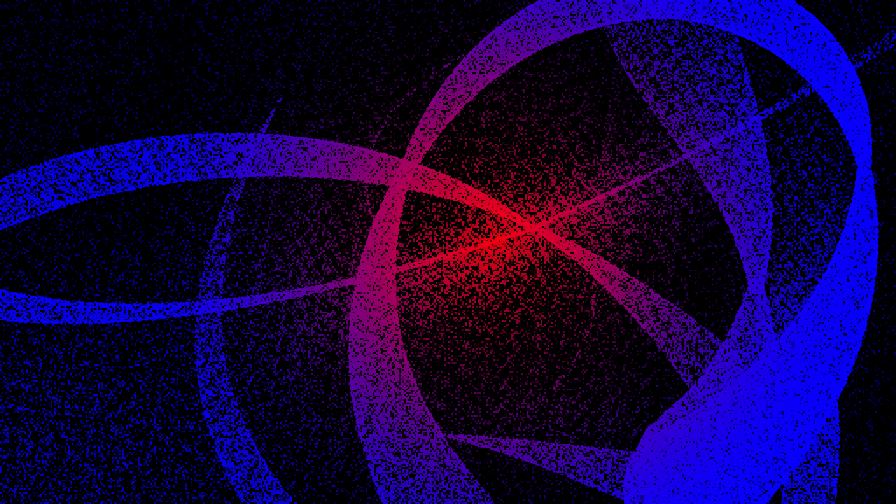
A Shadertoy shader for this background:

```glsl
const vec3 CORE_RED = vec3(1.0, 0.0, 0.03);
const vec3 RIM_BLUE = vec3(0.03, 0.0, 1.0);
const vec2 FOCUS = vec2(0.98, 0.52);
const float GRAIN = 288.0;
const int SEGMENTS = 20;

float hash(vec2 p) {
    return fract(sin(dot(p, vec2(12.9898, 78.233))) * 43758.5453);
}

vec2 bezier(vec2 a, vec2 b, vec2 c, vec2 d, float t) {
    float s = 1.0 - t;
    return s * s * s * a + 3.0 * s * s * t * b + 3.0 * s * t * t * c + t * t * t * d;
}

float quadratic(vec3 k, float t) {
    return mix(mix(k.x, k.y, t), mix(k.y, k.z, t), t);
}

// Gaussian cloud with separate radii, turned by an angle
float cloud(vec2 p, vec2 center, vec2 radius, float angle) {
    float c = cos(angle), s = sin(angle);
    vec2 q = mat2(c, -s, s, c) * (p - center) / radius;
    return exp(-dot(q, q));
}

// Density of a band along a cubic curve: half widths and densities vary along it
float ribbon(vec2 p, vec2 a, vec2 b, vec2 c, vec2 d, vec3 width, vec2 density) {
    float nearest = 10.0, along = 0.0;
    vec2 start = a;
    for (int i = 0; i < SEGMENTS; i++) {
        float t1 = float(i + 1) / float(SEGMENTS);
        vec2 end = bezier(a, b, c, d, t1);
        vec2 side = end - start;
        float h = clamp(dot(p - start, side) / dot(side, side), 0.0, 1.0);
        float t = (float(i) + h) / float(SEGMENTS);
        float dist = length(p - start - side * h) - quadratic(width, t);
        if (dist < nearest) {
            nearest = dist;
            along = t;
        }
        start = end;
    }
    float fill = 1.0 - smoothstep(-0.002, 0.002, nearest);
    float rim = exp(-abs(nearest + 0.003) / 0.004);
    return fill * min(mix(density.x, density.y, along) + 0.2 * rim, 1.0);
}

float cover(float a, float b) {
    return 1.0 - (1.0 - a) * (1.0 - b);
}

// Loose dust behind the bands
float dust(vec2 p) {
    float n = 0.06;
    n += 0.20 * cloud(p, vec2(0.1, 0.12), vec2(0.5, 0.28), 0.0);
    n += 0.16 * cloud(p, vec2(0.6, 0.42), vec2(0.25, 0.2), 0.0);
    n += 0.38 * cloud(p, vec2(0.95, 0.5), vec2(0.25, 0.06), 0.42);
    n += 0.24 * cloud(p, vec2(1.25, 0.62), vec2(0.3, 0.1), 0.45);
    n += 0.20 * cloud(p, FOCUS, vec2(0.28, 0.26), 0.0);
    n += 0.32 * cloud(p, vec2(1.62, 0.52), vec2(0.09, 0.2), 0.0);
    n += 0.45 * cloud(p, vec2(1.56, 0.36), vec2(0.07, 0.09), 0.0);
    n += 0.12 * cloud(p, vec2(1.1, 0.17), vec2(0.25, 0.06), 0.0);
    return n;
}

// Wide loop on the left, crossing at the focus
float sideLoop(vec2 p) {
    float n = ribbon(p, vec2(-0.046, 0.572), vec2(0.301, 0.745), vec2(0.764, 0.727), vec2(1.053, 0.551), vec3(0.046, 0.06, 0.005), vec2(0.55, 0.9));
    n = cover(n, ribbon(p, vec2(1.053, 0.551), vec2(1.157, 0.502), vec2(1.296, 0.394), vec2(1.417, 0.26), vec3(0.005, 0.02, 0.06), vec2(0.9, 0.45)));
    n = cover(n, ribbon(p, vec2(-0.02, 0.398), vec2(0.3, 0.34), vec2(0.694, 0.421), vec2(1.053, 0.546), vec3(0.032, 0.003, 0.005), vec2(0.65, 0.8)));
    return cover(n, ribbon(p, vec2(1.053, 0.546), vec2(1.273, 0.641), vec2(1.55, 0.78), vec2(1.79, 0.935), vec3(0.005, 0.002, 0.015), vec2(0.8, 0.2)));
}

// Large ring that twists on the left and swells at the lower right
float ring(vec2 p) {
    float n = ribbon(p, vec2(0.806, 0.657), vec2(0.891, 0.861), vec2(1.088, 1.012), vec2(1.319, 1.012), vec3(0.014, 0.05, 0.05), vec2(0.75, 0.8));
    n = cover(n, ribbon(p, vec2(1.319, 1.012), vec2(1.551, 1.012), vec2(1.701, 0.861), vec2(1.715, 0.664), vec3(0.048, 0.075, 0.012), vec2(0.8, 1.0)));
    n = cover(n, ribbon(p, vec2(1.715, 0.664), vec2(1.725, 0.444), vec2(1.62, 0.213), vec2(1.366, 0.028), vec3(0.014, 0.07, 0.13), vec2(0.9, 0.9)));
    return cover(n, ribbon(p, vec2(0.806, 0.664), vec2(0.722, 0.468), vec2(0.694, 0.236), vec2(0.891, -0.042), vec3(0.014, 0.046, 0.1), vec2(0.95, 0.55)));
}

// Bands inside and below the ring
float innerBands(vec2 p) {
    float n = ribbon(p, vec2(1.324, 0.965), vec2(1.389, 0.792), vec2(1.505, 0.653), vec2(1.5, 0.433), vec3(0.127, 0.088, 0.016), vec2(0.35, 0.8));
    n = cover(n, ribbon(p, vec2(1.5, 0.433), vec2(1.493, 0.306), vec2(1.48, 0.19), vec2(1.389, 0.074), vec3(0.016, 0.07, 0.13), vec2(0.7, 0.8)));
    n = cover(n, ribbon(p, vec2(0.875, 0.137), vec2(1.0, 0.12), vec2(1.12, 0.09), vec2(1.25, 0.055), vec3(0.003, 0.02, 0.05), vec2(0.6, 0.55)));
    return cover(n, ribbon(p, vec2(1.6, 0.22), vec2(1.62, 0.12), vec2(1.61, 0.05), vec2(1.6, -0.03), vec3(0.06, 0.05, 0.055), vec2(0.7, 0.6)));
}

// Thin, sparse arcs
float faintArcs(vec2 p) {
    float n = ribbon(p, vec2(0.56, 0.81), vec2(0.382, 0.514), vec2(0.347, 0.213), vec2(0.567, -0.042), vec3(0.002, 0.028, 0.045), vec2(0.3, 0.5));
    n = cover(n, ribbon(p, vec2(0.995, 0.92), vec2(0.718, 0.826), vec2(0.625, 0.583), vec2(0.856, 0.444), vec3(0.004), vec2(0.1, 0.25)));
    return cover(n, ribbon(p, vec2(1.176, 0.468), vec2(1.19, 0.37), vec2(1.157, 0.28), vec2(1.065, 0.2), vec3(0.004), vec2(0.2, 0.05)));
}

void mainImage(out vec4 fragColor, in vec2 fragCoord) {
    vec2 p = fragCoord / iResolution.y;

    float density = cover(dust(p), sideLoop(p));
    density = cover(density, ring(p));
    density = cover(density, innerBands(p));
    density = cover(density, faintArcs(p));

    // Grain: each cell lights up where the density beats its random threshold
    float threshold = hash(floor(p * GRAIN));
    float light = smoothstep(-0.15, 0.2, density - threshold);

    float heat = smoothstep(0.0, 1.0, 0.12 + 0.88 * length(p - FOCUS) / 0.72);
    vec3 color = mix(CORE_RED, RIM_BLUE, heat) * light * mix(0.65, 1.0, density);
    fragColor = vec4(color, 1.0);
}
```
